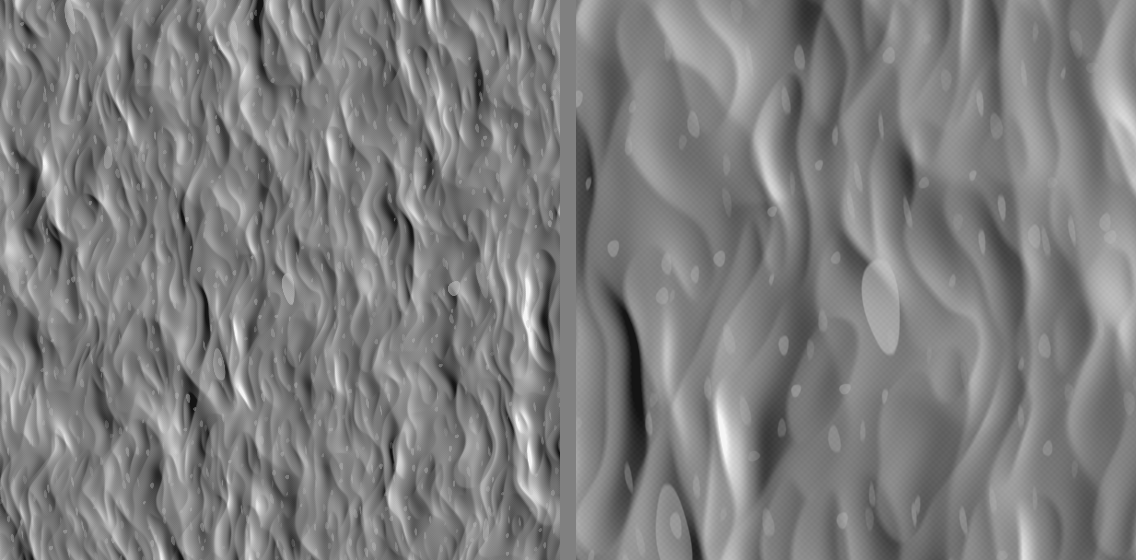
Left, the full canvas; right, a detail of the centre.
Give the GLSL for this texture, as a three.js fragment shader.

```glsl
// Grey fibrous relief: tall diamond lobes of folded gradient noise, lit from the
// side so that their folds become sharp creases. Pale translucent flecks in
// jittered cells and a very faint fine weave lie on top.

varying vec2 vUv;

vec2 hash2(vec2 p) {
  vec3 q = fract(p.xyx * vec3(0.1031, 0.1030, 0.0973));
  q += dot(q, q.yzx + 33.33);
  return fract((q.xx + q.yz) * q.zy);
}

vec2 latticeGradient(vec2 cell) {
  float angle = 6.2832 * hash2(cell + 57.0).x;
  return vec2(cos(angle), sin(angle));
}

float gradientNoise(vec2 p) {
  vec2 i = floor(p), f = fract(p);
  vec2 u = f * f * f * (f * (f * 6.0 - 15.0) + 10.0);
  vec2 e = vec2(1.0, 0.0);
  float a = dot(latticeGradient(i), f);
  float b = dot(latticeGradient(i + e.xy), f - e.xy);
  float c = dot(latticeGradient(i + e.yx), f - e.yx);
  float d = dot(latticeGradient(i + e.xx), f - e.xx);
  return mix(mix(a, b, u.x), mix(c, d, u.x), u.y);
}

// Height of the folded lobes; each octave adds a similar amount of slope
float foldHeight(vec2 p) {
  p.x += 0.030 * gradientNoise(p * vec2(6.0, 8.0) + 3.7);
  p.x += 0.010 * gradientNoise(p * vec2(15.0, 17.0) + 41.3);
  float height = 0.0, weight = 1.0;
  vec2 frequency = vec2(9.5, 4.0);
  for (int i = 0; i < 3; i++) {
    float n = gradientNoise(p * frequency + 17.3 * float(i + 1));
    height += weight * sqrt(n * n + 0.0004) / frequency.x;
    frequency *= 1.85;
    weight *= 0.8;
  }
  return height;
}

// Slope towards the light, mostly sideways and partly upward
float sideLight(vec2 p) {
  vec2 reach = 0.0016 * vec2(1.0, 0.6);
  return (foldHeight(p + reach) - foldHeight(p - reach)) / 0.0032;
}

// Opacity of irregular upright ellipses, at most one per cell
float flecks(vec2 p, float cells, vec2 size, float chance) {
  float cover = 0.0;
  vec2 home = floor(p * cells);
  for (int y = -1; y <= 1; y++) {
    for (int x = -1; x <= 1; x++) {
      vec2 cell = home + vec2(float(x), float(y));
      vec2 pick = hash2(cell + 11.0 + cells);
      vec2 shape = hash2(cell + 83.0 + cells);
      vec2 q = p - (cell + hash2(cell + 29.0 + cells)) / cells;
      q.x += q.y * (shape.y - 0.5) * 0.4;
      vec2 radius = size * (0.4 + 0.8 * shape);
      vec2 unit = q / radius;
      float angle = atan(unit.y, unit.x + 0.00001);
      float rim = 1.0 + 0.07 * sin(3.0 * angle + 6.2832 * pick.y);
      float edge = (length(unit) - rim) * radius.x;
      float inside = 1.0 - smoothstep(-0.0006, 0.0006, edge);
      cover = max(cover, inside * step(pick.x, chance) * (0.35 + 0.65 * pick.y));
    }
  }
  return cover;
}

void main() {
  // Relief, with the strongest slopes pushed further from mid grey
  float slope = sideLight(vUv);
  float grey = 0.488 + 0.118 * slope * (0.76 + 0.22 * abs(slope));

  // Many small flecks and a few large ones
  grey = mix(grey, 0.74, 0.42 * flecks(vUv, 36.0, vec2(0.0031, 0.0074), 0.75));
  grey = mix(grey, 0.78, 0.6 * flecks(vUv, 8.0, vec2(0.0095, 0.027), 0.13));

  // Faint fine weave
  vec2 thread = sin(vUv * 6.2832 * 256.0);
  grey += 0.012 * thread.x * thread.y;

  gl_FragColor = vec4(vec3(clamp(grey, 0.08, 0.96)), 1.0);
}
```
